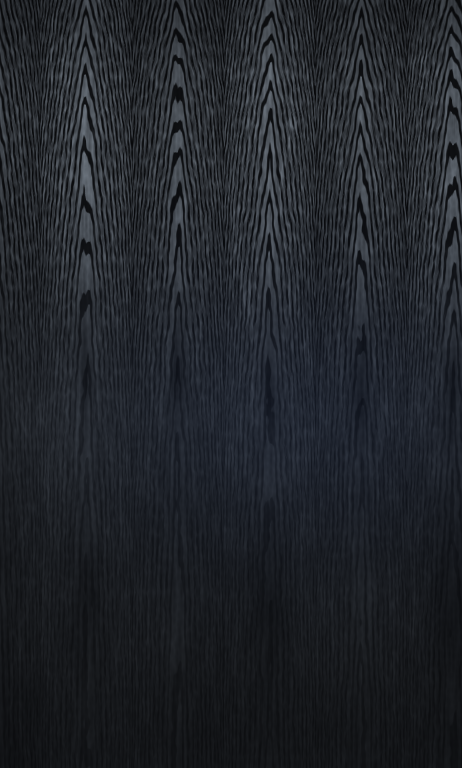
This texture is drawn by a Shadertoy shader. Its source:

```glsl
// Black-stained oak veneer: mirrored panels with nested cathedral arches that
// straighten into faint vertical grain. Each panel is a ring field (rise minus
// spread) cut into lines; cellular noise breaks them into pores and fibres.

const float PANEL_WIDTH = 0.1985;
const float FIRST_SEAM = 0.087;
const float PANEL_DROP = 0.010;      // each panel's arches sit a little lower
const float RING_COUNT = 12.0;
const float RISE_LENGTH = 0.36;      // height over which the arches stretch out
const float SPREAD = 8.6;            // rings between panel centre and seam
const float APEX_ROUND = 0.09;
const float LINE_WIDTH = 0.15;
const vec2 PORE_SCALE = vec2(2.2, 62.0);
const vec2 FIBRE_SCALE = vec2(115.0, 13.0);
const vec3 STAIN = vec3(0.93, 1.0, 1.07);
const vec3 BLUE_SHEEN = vec3(-0.012, -0.002, 0.026);

vec2 hash2(vec2 p) {
    vec3 q = fract(vec3(p.xyx) * vec3(0.1031, 0.1030, 0.0973));
    q += dot(q, q.yzx + 33.33);
    return fract((q.xx + q.yz) * q.zy);
}

// Distance to the nearest scattered point
float cellular(vec2 p) {
    vec2 cell = floor(p), local = fract(p);
    float nearest = 4.0;
    for (int j = -1; j <= 1; j++)
        for (int i = -1; i <= 1; i++) {
            vec2 n = vec2(i, j);
            vec2 r = n + hash2(cell + n) - local;
            nearest = min(nearest, dot(r, r));
        }
    return sqrt(nearest);
}

float waves(vec2 p) {
    return sin(p.x + 1.7 * sin(p.y)) * 0.5
         + sin(p.y * 1.9 - p.x * 0.7 + 1.3) * 0.3
         + sin(p.x * 2.7 + p.y * 3.3) * 0.2;
}

float gauss(vec2 p, vec2 size) {
    p /= size;
    return exp(-dot(p, p));
}

// Ring number: d is 0 at the panel centre and 1 at the seam
float ringField(float d, float side, float depth, float id) {
    float rise = RING_COUNT * (1.0 - exp(-depth / RISE_LENGTH));
    float spread = SPREAD * (sqrt(d * d + APEX_ROUND * APEX_ROUND) - APEX_ROUND)
                 + 2.2 * d * d * d;
    float notch = 0.24 * cos(side * 24.0 + id * 2.0 + depth * 9.0) * exp(-d * 6.0);
    float ragged = 0.13 * waves(vec2(d * 9.0 + id, depth * 95.0))
                 + 0.22 * waves(vec2(d * 4.0 + id * 3.0, depth * 19.0));
    return rise - spread + notch + ragged;
}

// Vertical light falloff, from the top down
float baseTone(float depth) {
    float tone = mix(0.335, 0.205, smoothstep(0.22, 0.50, depth));
    tone = mix(tone, 0.135, smoothstep(0.48, 0.76, depth));
    tone = mix(tone, 0.092, smoothstep(0.74, 1.0, depth));
    return tone * mix(0.74, 1.0, smoothstep(0.0, 0.12, depth));
}

void mainImage(out vec4 fragColor, in vec2 fragCoord) {
    vec2 uv = fragCoord / iResolution.xy;
    float depth = 1.0 - uv.y;

    // Panel coordinates
    float across = (uv.x - FIRST_SEAM) / PANEL_WIDTH;
    float id = floor(across);
    float side = fract(across) * 2.0 - 1.0;
    float d = abs(side);
    float even = cos(id * 3.14159);
    float drop = depth - PANEL_DROP * id;

    // Arched grain lines
    float ring = ringField(d, side, drop, id);
    float soft = clamp(fwidth(ring), 0.04, 0.35);
    float phase = fract(ring + 0.1);
    float gap = min(phase, 1.0 - phase);
    float line = 1.0 - smoothstep(LINE_WIDTH - soft * 0.5, LINE_WIDTH + soft, gap);

    // Pores follow the rings, fibres run straight down
    float pore = cellular(vec2(ring, depth) * PORE_SCALE + id * 17.0);
    float bead = 1.0 - smoothstep(0.25, 0.75, pore);
    float fibre = cellular(uv * FIBRE_SCALE);
    float fleck = cellular(uv * FIBRE_SCALE * vec2(1.0, 7.0) + 31.0);
    float lower = smoothstep(0.27, 0.58, depth);
    float leg = smoothstep(0.05, 0.35, d);

    // Light over the sheet and over each panel
    float tone = baseTone(depth);
    tone *= 1.0 + even * mix(0.06, 0.02, lower);
    tone *= 1.0 + (0.10 - 0.22 * d * d) * (1.0 - lower);
    tone *= 0.80 + 0.20 * smoothstep(-0.05, 0.16, uv.x);
    tone *= 1.0 - 0.14 * smoothstep(0.82, 1.05, uv.x);
    tone *= 1.0 + 0.05 * waves(vec2(uv.x * 13.0, depth * 5.0));

    // Dark hearts below the arches
    float heart = gauss(vec2(side, drop - 0.47), vec2(0.16, 0.075));
    float stain = gauss(vec2(side, depth - 0.79), vec2(0.5, 0.10)) * max(even, 0.0);
    tone *= 1.0 - 0.36 * heart - 0.30 * stain;

    // Cut the grain into the tone
    float strength = mix(0.86, 0.30, lower) * mix(1.0, 0.55 + 0.45 * bead, leg);
    tone *= 1.0 - line * strength;
    tone *= 1.0 - 0.30 * bead * (1.0 - 0.6 * lower) * leg;
    tone *= 0.78 + 0.36 * fibre;
    tone *= 0.90 + 0.18 * fleck;
    tone *= 1.0 - 0.12 * smoothstep(0.96, 1.0, d);

    vec3 color = tone * STAIN + vec3(0.008, 0.010, 0.016);
    color += BLUE_SHEEN * gauss(uv - vec2(0.66, 0.46), vec2(0.50, 0.19));
    fragColor = vec4(max(color, 0.0), 1.0);
}
```
